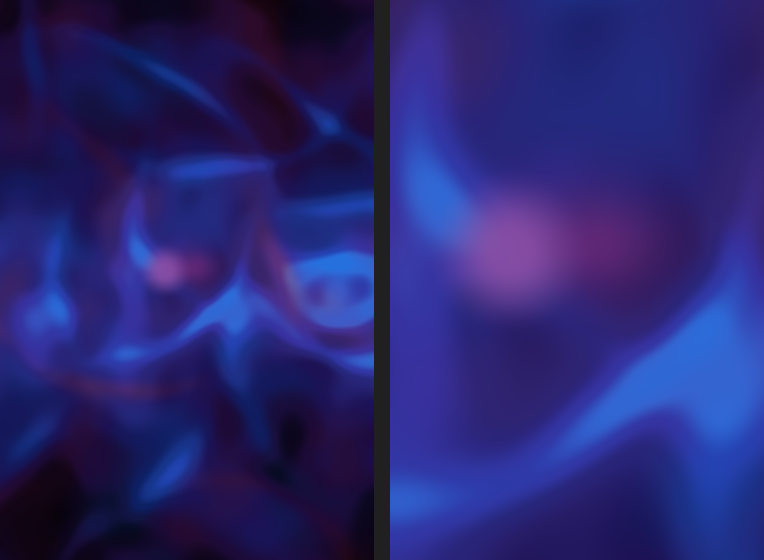
Left, the full canvas; right, a detail of the centre.
A Shadertoy shader for this background:

```glsl
// Out-of-focus nebula: indigo haze with azure strands, maroon patches and a rosy core.

vec2 hash22(vec2 p) {
    vec3 q = fract(p.xyx * vec3(0.1031, 0.1030, 0.0973));
    q += dot(q, q.yzx + 33.33);
    return fract((q.xx + q.yz) * q.zy);
}

float gradAt(vec2 cell, vec2 offset) {
    return dot(hash22(cell + 57.0) * 2.0 - 1.0, offset);
}

// Gradient noise, roughly -0.7 to 0.7
float noise(vec2 p) {
    vec2 i = floor(p), f = p - i, e = vec2(1.0, 0.0);
    vec2 u = f * f * f * (f * (f * 6.0 - 15.0) + 10.0);
    return 1.3 * mix(
        mix(gradAt(i, f), gradAt(i + e, f - e), u.x),
        mix(gradAt(i + e.yx, f - e.yx), gradAt(i + 1.0, f - 1.0), u.x), u.y);
}

float glow(vec2 p, vec2 radius) {
    p /= radius;
    return exp(-dot(p, p));
}

// Soft curved streak
float strand(vec2 p, float angle, float bend, vec2 size) {
    float c = cos(angle), s = sin(angle);
    p = vec2(c * p.x + s * p.y, c * p.y - s * p.x);
    p.y += bend * p.x * p.x;
    return glow(p, size);
}

// Brightness to colour, from near black to luminous blue
vec3 ramp(float t) {
    vec3 c = mix(vec3(0.01, 0.005, 0.03), vec3(0.05, 0.02, 0.11), smoothstep(-0.15, 0.06, t));
    c = mix(c, vec3(0.11, 0.04, 0.22), smoothstep(0.06, 0.22, t));
    c = mix(c, vec3(0.11, 0.07, 0.33), smoothstep(0.22, 0.44, t));
    c = mix(c, vec3(0.16, 0.14, 0.47), smoothstep(0.44, 0.66, t));
    c = mix(c, vec3(0.22, 0.19, 0.62), smoothstep(0.66, 0.83, t));
    return mix(c, vec3(0.25, 0.35, 0.77), smoothstep(0.83, 1.0, t));
}

void mainImage(out vec4 fragColor, in vec2 fragCoord) {
    vec2 p = fragCoord / iResolution.y;
    float width = iResolution.x / iResolution.y;

    // Haze, brightest across the middle
    vec2 warp = 0.03 * vec2(noise(p * 6.0 + 3.0), noise(p * 6.0 + 41.0));
    vec2 q = p + warp;
    float light = 0.10 + 0.60 * glow(vec2(0.0, p.y - 0.48), vec2(1.0, 0.28));
    light += 0.36 * noise(q * 5.0 + 11.0) + 0.22 * noise(q * 11.0 + 23.0);

    // Hue drift: positive is maroon, negative is azure
    float warmth = 1.3 * noise(q * 5.5 + 71.0) + 0.5 * noise(q * 12.0 + 5.0);

    // Strands spread evenly over the canvas
    for (int i = 0; i < 18; i++) {
        float k = float(i);
        vec2 a = hash22(vec2(k, 7.0)), b = hash22(vec2(k, 31.0));
        vec2 center = vec2(fract(k * 0.618 + 0.2) * width, (k + 0.5) / 18.0);
        float s = strand(q - center, 3.14 * a.x, 5.0 * (a.y - 0.5),
                         vec2(0.09 + 0.09 * b.x, 0.018 + 0.014 * b.y));
        bool warm = i % 4 == 1;
        light += s * (warm ? 0.04 : 0.18 + 0.16 * b.x);
        warmth += s * (warm ? 0.9 : -0.7);
    }

    // Broad azure pools in the bright band
    for (int i = 0; i < 4; i++) {
        float k = float(i);
        vec2 center = vec2((k + 0.35) * 0.27 * width, 0.48 + 0.1 * (fract(k * 0.618) - 0.5));
        float pool = glow(q - center, vec2(0.04, 0.065));
        light += 0.22 * pool;
        warmth -= 0.6 * pool;
    }

    // Soft ring near the right edge
    vec2 fromRing = (q - vec2(0.91 * width, 0.48)) / vec2(0.085, 0.055);
    float ring = exp(-8.0 * pow(length(fromRing) - 1.0, 2.0));
    light += 0.22 * ring;
    warmth -= 0.5 * ring;

    // Colour and hue shift
    vec3 color = ramp(light);
    float strength = 0.25 + 0.75 * clamp(light, 0.0, 1.0);
    float warm = clamp(warmth, 0.0, 1.0), cool = clamp(-warmth, 0.0, 1.0);
    color += strength * warm * vec3(0.15, 0.0, -0.14);
    color += strength * cool * vec3(-0.10, 0.09, 0.10);

    // Rosy core and its red companion
    vec2 fromCore = p - vec2(0.44 * width, 0.517);
    color = mix(color, vec3(0.46, 0.16, 0.46), 0.7 * glow(fromCore - vec2(0.05, 0.004), vec2(0.04, 0.03)));
    color = mix(color, vec3(0.57, 0.31, 0.64), 0.85 * (1.0 - smoothstep(0.008, 0.052, length(fromCore))));

    fragColor = vec4(clamp(color, 0.0, 1.0), 1.0);
}
```
